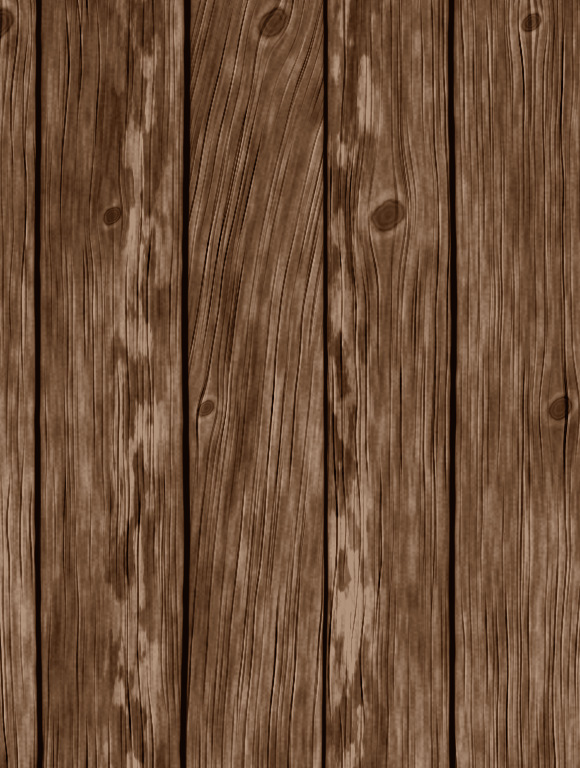
This texture is drawn by a WebGL 1 fragment shader. Its source:

```glsl
precision highp float;

uniform vec2 u_resolution;

// Layout, in canvas widths
const vec4 SEAMS = vec4(0.067, 0.319, 0.559, 0.780);
const vec4 SEAM_HALF_WIDTHS = vec4(0.0042, 0.0050, 0.0030, 0.0045);
const float PITCH = 0.238;
const float SEAM_WOBBLE = 0.009;
const float KNOT_SPACING = 0.665;
const float KNOT_START = 0.62;
const float GRAIN_LEAN = 0.10;

// Wood surface
const float BASE_TONE = 0.665;
const float GRAIN_CONTRAST = 0.46;
const float FIBRE_CONTRAST = 0.26;
const float CRACK_DEPTH = 0.40;
const float WEAR_STRENGTH = 0.40;
const vec3 GAP_COLOR = vec3(0.06, 0.02, 0.01);
const vec3 DEEP_COLOR = vec3(0.27, 0.15, 0.07);
const vec3 MID_COLOR = vec3(0.45, 0.32, 0.22);
const vec3 PALE_COLOR = vec3(0.69, 0.57, 0.48);

float hash(vec2 p) {
  vec3 q = fract(p.xyx * 0.1031);
  q += dot(q, q.yzx + 33.33);
  return fract((q.x + q.y) * q.z);
}

float noise(vec2 p) {
  vec2 i = floor(p), f = fract(p);
  f = f * f * (3.0 - 2.0 * f);
  return mix(mix(hash(i), hash(i + vec2(1.0, 0.0)), f.x),
             mix(hash(i + vec2(0.0, 1.0)), hash(i + 1.0), f.x), f.y);
}

float fbm(vec2 p) {
  float sum = 0.0, weight = 0.5;
  for (int i = 0; i < 4; i++) {
    sum += weight * noise(p);
    p = p * 2.03 + 17.1;
    weight *= 0.55;
  }
  return sum / 1.01;
}

// Broken hairlines along the grain: x is the dark crack, y its lit edge
vec2 cracks(vec2 g, float density, float seed) {
  float column = g.x * density + 0.7 * noise(vec2(g.x * 6.0 + seed, g.y * 5.0));
  float id = floor(column);
  float offset = fract(column) - 0.5 - 0.4 * (hash(vec2(id, seed)) - 0.5);
  offset += 0.16 * (noise(vec2(id * 3.1, g.y * 14.0)) - 0.5);
  float open = smoothstep(0.38, 0.75, noise(vec2(id * 7.3 + seed, g.y * 5.0)));
  float width = density * 0.0008 * open;
  float soft = density * max(0.0013, 0.5 / u_resolution.x);
  float dark = 1.0 - smoothstep(width, width + soft, abs(offset));
  float lit = 1.0 - smoothstep(width, width + soft, abs(offset - 2.0 * width - soft));
  return vec2(dark, lit) * open;
}

vec3 woodColor(float tone) {
  float t = clamp(tone, 0.0, 1.0) * 3.0;
  vec3 color = mix(GAP_COLOR, DEEP_COLOR, clamp(t, 0.0, 1.0));
  color = mix(color, MID_COLOR, clamp(t - 1.0, 0.0, 1.0));
  return mix(color, PALE_COLOR, clamp(t - 2.0, 0.0, 1.0));
}

void main() {
  vec2 p = gl_FragCoord.xy / u_resolution.x;

  // Plank index, left edge and distance to the nearest seam
  vec4 wander = vec4(noise(vec2(p.y * 2.5, 3.0)), noise(vec2(p.y * 2.5, 8.0)),
                     noise(vec2(p.y * 2.5, 14.0)), noise(vec2(p.y * 2.5, 21.0)));
  vec4 side = p.x - SEAMS - SEAM_WOBBLE * (wander - 0.5);
  vec4 passed = step(0.0, side);
  float plank = dot(passed, vec4(1.0));
  vec4 starts = mix(vec4(SEAMS.x - PITCH), SEAMS, passed);
  float left = max(max(starts.x, starts.y), max(starts.z, starts.w));
  vec4 gaps = abs(side) - SEAM_HALF_WIDTHS;
  float gap = min(min(gaps.x, gaps.y), min(gaps.z, gaps.w));
  gap += 0.0016 * (noise(vec2(p.y * 30.0, plank)) - 0.5);

  // Grain leans on the middle plank and flows around knots
  vec2 g = p;
  g.x -= GRAIN_LEAN * p.y * p.y * (1.0 - min(abs(plank - 2.0), 1.0));
  g.x += 0.016 * (noise(vec2(p.x * 5.0 + plank * 9.0, p.y * 2.2)) - 0.5);
  g.x += 0.003 * (noise(vec2(p.x * 14.0, p.y * 11.0)) - 0.5);
  float knot = 10.0;
  for (int i = 0; i < 2; i++) {
    float n = float(i);
    float across = 0.15 + 0.7 * fract(0.1 + 0.45 * plank + 0.7 * n);
    float up = KNOT_START + KNOT_SPACING * (n + 0.5 * mod(plank, 2.0));
    float radius = mix(0.013, 0.025, hash(vec2(plank + 2.0, n + 5.0)));
    vec2 q = p - vec2(left + PITCH * across, up);
    vec2 reach = q / (radius * vec2(2.2, 4.0));
    g.x -= 0.6 * q.x * exp(-dot(reach, reach));
    q.x -= 0.35 * q.y;
    knot = min(knot, length(q / (radius * vec2(1.0, 1.1))));
  }
  g.x += plank * 3.7;

  // Broad stains, fibres and rough speckle
  float tone = BASE_TONE + 0.06 * (hash(vec2(plank, 4.0)) - 0.5);
  tone += 0.34 * (fbm(vec2(g.x * 7.0, g.y * 3.5)) - 0.5);
  tone += GRAIN_CONTRAST * (fbm(vec2(g.x * 48.0, g.y * 5.0)) - 0.5);
  tone += FIBRE_CONTRAST * (noise(vec2(g.x * 230.0, g.y * 24.0)) - 0.5);
  tone += 0.16 * (fbm(vec2(p.x * 90.0, p.y * 50.0)) - 0.5);
  tone += 0.10 * (noise(p * 240.0) - 0.5) - 0.06 * (p.y - 0.6);

  // Pale flaking strip, strongest on odd planks
  float strip = (p.x - left) / PITCH - 0.875 + 0.225 * plank;
  strip += 0.2 * (noise(vec2(p.y * 3.0, plank * 5.0)) - 0.5);
  float flakes = smoothstep(0.42, 0.60, fbm(vec2(g.x * 55.0, g.y * 15.0)));
  float wear = exp(-22.0 * strip * strip) * mix(0.2, 1.0, mod(plank, 2.0));
  tone += WEAR_STRENGTH * wear * (flakes - 0.35);

  // Hairline cracks with lit edges
  vec2 lines = cracks(g, 52.0, 2.0) + 0.6 * cracks(g, 110.0, 31.0);
  tone += 0.16 * lines.y - CRACK_DEPTH * lines.x;

  // Irregular knots with a pale halo and dark rim
  knot += 0.5 * (fbm(p * 42.0) - 0.5);
  float rings = 0.5 + 0.5 * cos(knot * 15.0);
  float heart = 0.30 + 0.16 * rings * smoothstep(0.1, 0.7, knot) + 0.6 * (tone - 0.6);
  tone += 0.14 * exp(-9.0 * (knot - 1.45) * (knot - 1.45));
  tone = mix(tone, heart, 0.8 * (1.0 - smoothstep(0.75, 1.1, knot)));
  tone -= 0.22 * exp(-60.0 * (knot - 1.0) * (knot - 1.0));

  // Rounded plank edges and black gaps
  float rim = (gap - 0.006) / 0.003;
  tone += 0.10 * exp(-rim * rim) * noise(vec2(p.y * 30.0, plank + 6.0));
  tone *= mix(0.80, 1.0, smoothstep(0.0, 0.010, gap));
  tone *= smoothstep(-0.001, 0.0018 + 0.3 / u_resolution.x, gap);

  gl_FragColor = vec4(woodColor(tone), 1.0);
}
```
